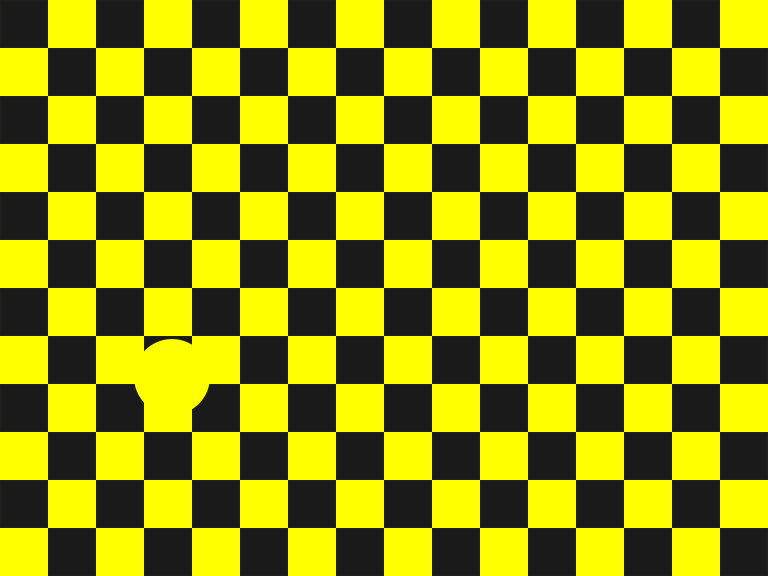
Reproduce this pattern procedurally as a Shadertoy shader.

```glsl
// A yellow and charcoal checkerboard with a single yellow disc laid over it.
// Checks and disc are one signed distance field, measured in cells, that
// wraps at the canvas borders; a faint rim tints the edges of the dark checks.

#define GRID vec2(16.0, 12.0)          // checks across and down (even, so it tiles)
#define YELLOW vec3(1.0, 1.0, 0.0)
#define CHARCOAL vec3(0.10, 0.10, 0.10)
#define RIM_COLOR vec3(0.12, 0.12, 0.09)
#define RIM_WIDTH 0.03125              // in cells
#define DISC_CENTER vec2(3.583, 4.146) // in cells, from the lower left
#define DISC_RADIUS 0.79               // in cells

// Distance to the nearest check border: negative on yellow, positive on dark.
float checkerDistance(vec2 p) {
    vec2 toBorder = 0.5 - abs(fract(p) - 0.5);
    vec2 cell = floor(p);
    float side = mod(cell.x + cell.y, 2.0) < 0.5 ? -1.0 : 1.0;
    return side * min(toBorder.x, toBorder.y);
}

// Distance to the disc, wrapped around the canvas.
float discDistance(vec2 p) {
    vec2 offset = mod(p - DISC_CENTER + 0.5 * GRID, GRID) - 0.5 * GRID;
    return length(offset) - DISC_RADIUS;
}

// Antialiased step: 0 below the edge, 1 above it, one pixel wide.
float coverage(float d, float pixel) {
    return clamp(0.5 + d / pixel, 0.0, 1.0);
}

void mainImage(out vec4 fragColor, in vec2 fragCoord) {
    vec2 p = fragCoord / iResolution.xy * GRID;
    float pixel = GRID.y / iResolution.y;

    // Yellow is the union of the light checks and the disc.
    float d = min(checkerDistance(p), discDistance(p));

    // Dark interior, its rim, then yellow over both.
    vec3 dark = mix(RIM_COLOR, CHARCOAL, coverage(d - RIM_WIDTH, pixel));
    vec3 color = mix(YELLOW, dark, coverage(d, pixel));

    fragColor = vec4(color, 1.0);
}
```
